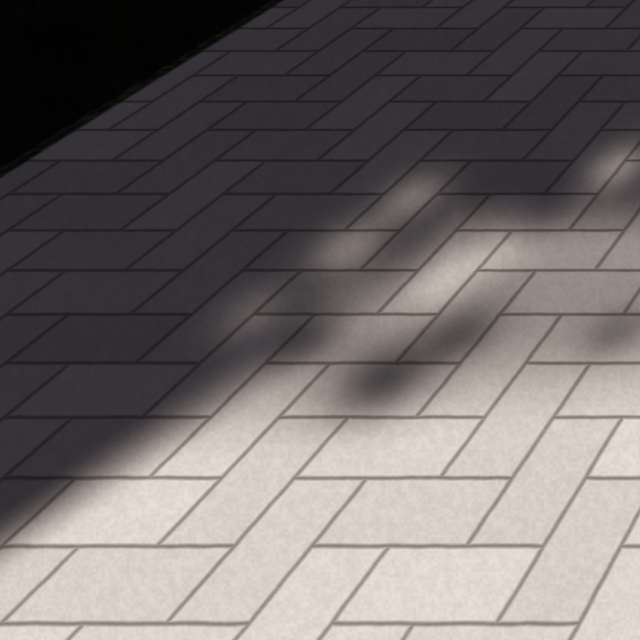
Reproduce this texture procedurally as a WebGL 2 fragment shader.

```glsl
#version 300 es
precision highp float;
uniform vec2 u_resolution;
out vec4 outColor;

#define HORIZON 1.9375
#define VANISH_X 1.943
#define ROW_SCALE 28.26
#define COLUMN_SCALE 14.82
#define GRID_OFFSET vec2(11.05, -14.78)
#define PAVING_EDGE -12.67
#define JOINT_WIDTH 0.042
#define JOINT_DEPTH 0.38
#define GRAIN 0.085
#define TILE_VARIATION 0.13

const vec3 SHADE = vec3(0.205, 0.193, 0.212);
const vec3 SUNLIT = vec3(0.862, 0.83, 0.797);
const vec3 SOIL = vec3(0.006, 0.007, 0.006);
const vec3 CURB = vec3(0.06, 0.058, 0.053);

float hash(vec2 p) {
  vec3 q = fract(p.xyx * vec3(0.1031, 0.103, 0.0973));
  q += dot(q, q.yzx + 33.33);
  return fract((q.x + q.y) * q.z);
}

float noise(vec2 p) {
  vec2 i = floor(p), f = fract(p);
  f = f * f * (3.0 - 2.0 * f);
  return mix(mix(hash(i), hash(i + vec2(1, 0)), f.x),
             mix(hash(i + vec2(0, 1)), hash(i + vec2(1, 1)), f.x), f.y);
}

// Dapples: centre, radius, strength (negative blocks the sun)
const vec4 DAPPLES[12] = vec4[12](
  vec4(0.400, 0.510, 0.038, 0.22), vec4(0.545, 0.612, 0.037, 0.40),
  vec4(0.645, 0.690, 0.033, 0.36), vec4(0.966, 0.738, 0.031, 0.46),
  vec4(0.780, 0.610, 0.036, 0.22), vec4(0.690, 0.555, 0.034, 0.25),
  vec4(0.595, 0.400, 0.050, -0.58), vec4(0.722, 0.479, 0.038, -0.32),
  vec4(0.485, 0.465, 0.036, -0.26), vec4(0.960, 0.477, 0.035, -0.26),
  vec4(0.530, 0.545, 0.035, 0.10), vec4(0.846, 0.662, 0.034, -0.16));

float sunlight(vec2 p) {
  float edge = min(0.14 + 0.72 * p.x, 0.596 + 0.08 * p.x);
  edge += 0.02 * (noise(p * 9.0) - 0.5);
  float light = smoothstep(-0.06, 0.065, edge - p.y);
  light *= mix(1.0, 0.55, smoothstep(0.22, 0.4, p.y - 0.12 * p.x));
  for (int i = 0; i < 12; i++) {
    vec2 d = p - DAPPLES[i].xy;
    vec2 along = vec2(dot(d, vec2(0.88, 0.47)) * 0.55, dot(d, vec2(-0.47, 0.88)));
    light += DAPPLES[i].w * exp(-dot(along, along) / (DAPPLES[i].z * DAPPLES[i].z));
  }
  return clamp(light, 0.0, 1.0);
}

// Herringbone of 2 by 1 tiles: returns joint coverage and tile identity
float herringbone(vec2 g, vec2 blur, out vec2 id) {
  vec2 cell = floor(g), local = fract(g), size = vec2(2, 1);
  float phase = mod(cell.x + cell.y, 4.0);
  id = cell;
  if (phase < 1.5) {
    local.x += phase;
    id.x -= phase;
  } else {
    size = vec2(1, 2);
    local.y += phase - 2.0;
    id.y -= phase - 2.0;
  }
  vec2 gap = min(local, size - local);
  vec2 joint = 1.0 - smoothstep(vec2(0), JOINT_WIDTH + blur, gap);
  return max(joint.x * 0.88, joint.y);
}

void main() {
  vec2 p = gl_FragCoord.xy / u_resolution;

  // Ground plane in tile units
  float depth = HORIZON - p.y;
  vec2 ground = vec2(COLUMN_SCALE * (p.x - VANISH_X), ROW_SCALE) / depth + GRID_OFFSET;
  vec2 blur = fwidth(ground);
  vec2 id;
  float joint = herringbone(ground + 0.012 * (noise(ground * 5.0) - 0.5), blur, id);

  // Stone under sun and shade
  float light = sunlight(p);
  vec3 color = mix(SHADE, SUNLIT, light);
  color += light * (1.0 - light) * vec3(0.09, 0.03, -0.01);
  float tone = (hash(id + 40.0) - 0.5) * TILE_VARIATION * mix(1.0, 0.4, light);
  float grain = noise(p * 210.0) * 0.6 + noise(p * 90.0 + 7.0) * 0.4 - 0.5;
  color *= 1.0 + tone + GRAIN * grain;
  color *= 1.0 - joint * JOINT_DEPTH * vec3(0.94, 1.0, 1.03);

  // Dark verge with a worn curb
  float fray = 0.1 * (noise(ground * vec2(6.0, 9.0)) - 0.5);
  float curb = smoothstep(-0.32, -0.2, ground.x - PAVING_EDGE + fray);
  float tuft = noise(p * vec2(130.0, 70.0)) * noise(p * 17.0);
  vec3 verge = SOIL + vec3(0.012, 0.018, 0.006) * tuft;
  verge = mix(verge, CURB * (0.3 + noise(ground * 9.0)), curb);
  float paved = smoothstep(-0.05, 0.05 + blur.x, ground.x - PAVING_EDGE + 0.3 * fray);
  outColor = vec4(mix(verge, color, paved), 1.0);
}
```
